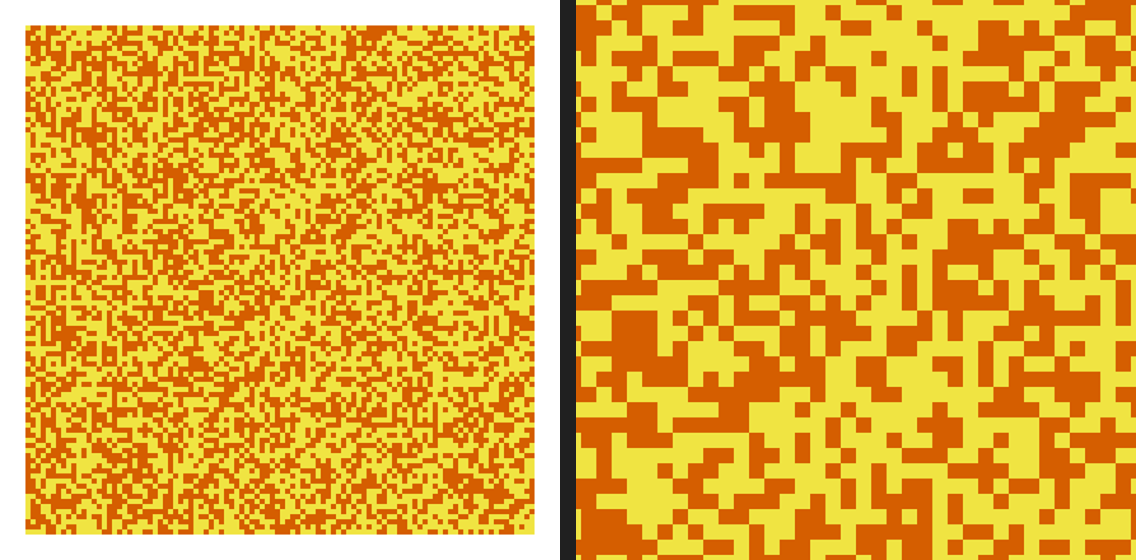
Left: the whole. Right: its middle third, enlarged.
Reproduce this texture procedurally as a WebGL 1 fragment shader.

```glsl
precision highp float;
// Random two-colour mosaic: a square field of orange and yellow cells inside
// a plain white margin. Each cell flips a hashed coin; the 3x3 neighbouring
// cells are then blended with a crisp edge profile about one pixel wide.

uniform vec2 u_resolution;

#define CELLS 110.0         // cells across the canvas, margin included
#define MARGIN 5.0          // width of the white margin, in cells
#define ORANGE_SHARE 0.475  // chance that a cell is orange
#define EDGE_SOFTNESS 0.8   // half width of an edge, in pixels
#define EDGE_RINGING 0.11   // strength of the overshoot beside an edge
#define SEED 17.0

const vec3 ORANGE = vec3(0.835, 0.369, 0.0);
const vec3 YELLOW = vec3(0.941, 0.894, 0.259);
const vec3 WHITE = vec3(1.0);

float hash(vec2 p) {
  return fract(sin(dot(p + SEED, vec2(12.9898, 78.233))) * 43758.5453);
}

// Colour of one whole cell; everything outside the field is white.
vec3 cellColor(vec2 cell) {
  vec2 fromCenter = abs(cell + 0.5 - 0.5 * CELLS);
  if (max(fromCenter.x, fromCenter.y) > 0.5 * CELLS - MARGIN) return WHITE;
  return hash(cell) < ORANGE_SHARE ? ORANGE : YELLOW;
}

// Step from 0 to 1 across an edge, slightly overshooting on both sides.
vec2 edgeStep(vec2 pixels) {
  vec2 ringing = pixels * pixels * pixels * exp(-pixels * pixels);
  return smoothstep(-EDGE_SOFTNESS, EDGE_SOFTNESS, pixels)
       + EDGE_RINGING * ringing;
}

void main() {
  float side = min(u_resolution.x, u_resolution.y);
  vec2 grid = ((gl_FragCoord.xy - 0.5 * u_resolution) / side + 0.5) * CELLS;
  vec2 cell = floor(grid);
  vec2 local = grid - cell;

  // Weights of the previous, current and next cell along each axis.
  float pixelsPerCell = side / CELLS;
  vec2 previous = 1.0 - edgeStep(local * pixelsPerCell);
  vec2 next = edgeStep((local - 1.0) * pixelsPerCell);
  vec2 current = 1.0 - previous - next;

  vec3 color = vec3(0.0);
  for (int j = -1; j <= 1; j++) {
    float weightY = j < 0 ? previous.y : (j > 0 ? next.y : current.y);
    for (int i = -1; i <= 1; i++) {
      float weightX = i < 0 ? previous.x : (i > 0 ? next.x : current.x);
      color += weightX * weightY * cellColor(cell + vec2(float(i), float(j)));
    }
  }
  gl_FragColor = vec4(clamp(color, 0.0, 1.0), 1.0);
}
```
